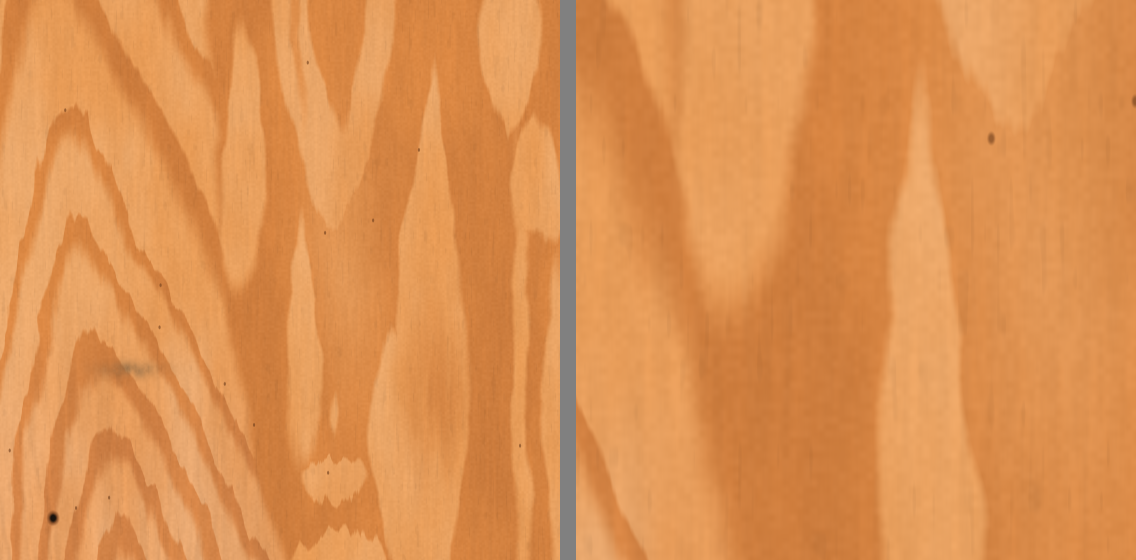
Left: the whole. Right: its middle third, enlarged.
Write a Shadertoy shader that draws this texture.

```glsl
// Rotary-cut softwood plywood: nested leaning arches on the left, and pale
// flame-shaped tongues in darker grain on the right. Both are warped by
// stretched noise, then covered with fine vertical fibres, stains and specks.

float hash(vec2 p) {
    vec3 q = fract(vec3(p.xyx) * 0.1031);
    q += dot(q, q.yzx + 33.33);
    return fract((q.x + q.y) * q.z);
}

float noise(vec2 p) {
    vec2 i = floor(p), f = fract(p);
    f = f * f * (3.0 - 2.0 * f);
    return mix(mix(hash(i), hash(i + vec2(1, 0)), f.x),
               mix(hash(i + vec2(0, 1)), hash(i + vec2(1, 1)), f.x), f.y);
}

float fbm(vec2 p) {
    float sum = 0.0, amp = 0.5;
    for (int i = 0; i < 4; i++) {
        sum += amp * noise(p);
        p = p * 2.03 + 17.3;
        amp *= 0.5;
    }
    return sum / 0.9375;
}

// Soft-edged ellipse; positive taper narrows its top, negative its foot.
float tongue(vec2 p, vec2 centre, vec2 radius, float taper) {
    vec2 q = (p - centre) / radius;
    q.x /= max(1.0 - taper * q.y, 0.15);
    return smoothstep(-0.004, 0.005, (1.0 - length(q)) * min(radius.x, radius.y));
}

// Darkness of the arches: soft inner side, crisp outer side.
float archGrain(vec2 p, float fray) {
    float dx = p.x - 0.22 + 0.13 * p.y;
    float slope = mix(3.3, 2.6, smoothstep(-0.04, 0.04, dx));
    float level = p.y + slope * (sqrt(dx * dx + 0.0012) - 0.035) + fray;
    level = min(level, 0.8) + 0.5 * max(level - 0.8, 0.0);
    float ring = (level - 0.08) / 0.18;
    float phase = fract(ring);
    float start = 0.36 + 0.22 * hash(vec2(floor(ring), 4.0));
    return smoothstep(start, start + 0.27, phase) * (1.0 - smoothstep(0.93, 1.0, phase));
}

// Darkness of the broad grain: pale tongues cut out of dark wood.
float flameGrain(vec2 p, float fray) {
    float pale = tongue(p, vec2(0.435, 0.72), vec2(0.038, 0.24), 0.3);
    pale = max(pale, tongue(p, vec2(0.545, 0.41), vec2(0.027, 0.22), 0.6));
    pale = max(pale, tongue(p, vec2(0.602, 0.30), vec2(0.009, 0.035), 0.2));
    pale = max(pale, tongue(p, vec2(0.775, 0.50), vec2(0.056, 0.36), 0.65));
    pale = max(pale, tongue(p, vec2(0.750, 0.18), vec2(0.085, 0.27), -0.2));
    pale = max(pale, tongue(p, vec2(0.915, 0.90), vec2(0.058, 0.14), -0.3));
    pale = max(pale, tongue(p, vec2(0.965, 0.67), vec2(0.044, 0.11), 0.1));
    pale = max(pale, tongue(p, vec2(0.930, 0.30), vec2(0.014, 0.42), 0.0));
    pale = max(pale, tongue(p, vec2(0.995, 0.22), vec2(0.024, 0.32), 0.2));

    // Pale V with a dark heart, fading downwards into orange.
    float vee = tongue(p, vec2(0.60, 0.93), vec2(0.105, 0.32), -0.35);
    vee *= 1.0 - tongue(p, vec2(0.61, 0.99), vec2(0.048, 0.22), -0.3);
    vee *= 1.0 - 0.7 * tongue(p, vec2(0.538, 0.98), vec2(0.009, 0.17), 0.0);
    pale = max(pale, vee * 0.9);
    vec2 glow = (p - vec2(0.625, 0.56)) / vec2(0.075, 0.24);
    pale = max(pale, 0.62 * exp(-dot(glow, glow) * 1.5));

    // Buried knot near the foot, and a brown stain in the large tongue.
    pale = max(pale, 0.9 * tongue(p, vec2(0.60, 0.145), vec2(0.055, 0.045), -0.2));
    pale = max(pale, tongue(p, vec2(0.60, 0.0), vec2(0.085, 0.055), 0.3));
    vec2 stain = (p - vec2(0.785, 0.31)) / vec2(0.055, 0.14);
    pale *= 1.0 - 0.75 * exp(-dot(stain, stain)) * smoothstep(-0.02, 0.02, fray + 0.008);
    return 1.0 - pale;
}

void mainImage(out vec4 fragColor, in vec2 fragCoord) {
    vec2 uv = fragCoord / iResolution.y;

    // Slow bends and small ragged edges.
    vec2 p = uv;
    p.x += 0.045 * (fbm(uv * vec2(5.0, 4.0)) - 0.5);
    p.x += 0.012 * (fbm(uv * vec2(24.0, 14.0) + 9.0) - 0.5);
    p.y += 0.08 * (fbm(uv * vec2(9.0, 3.0) + 31.0) - 0.5);
    float fray = 0.06 * (fbm(uv * vec2(65.0, 7.0) + 3.0) - 0.5);

    // Join the two grain fields along a leaning seam.
    float seam = 0.375 + 0.13 * pow(1.0 - clamp(uv.y, 0.0, 1.0), 2.0);
    float side = smoothstep(seam - 0.012, seam + 0.012, p.x);
    float dark = mix(archGrain(p, fray), flameGrain(p + vec2(0.0, fray), fray), side);

    // Wood tones drift slowly within light and dark grain.
    float drift = smoothstep(0.25, 0.75, fbm(uv * vec2(9.0, 3.5) + 50.0));
    vec3 paleWood = mix(vec3(0.905, 0.605, 0.335), vec3(0.925, 0.665, 0.425), drift);
    vec3 darkWood = mix(vec3(0.795, 0.48, 0.235), vec3(0.86, 0.53, 0.26), drift);
    vec3 col = mix(paleWood, darkWood, dark * 0.96);
    float bleached = (1.0 - smoothstep(0.1, 0.55, uv.y)) * (1.0 - side);
    col += vec3(-0.01, 0.0, 0.025) * bleached;

    // Fibres, short pores and weathered grooves.
    float fibre = fbm(uv * vec2(170.0, 14.0)) - 0.5;
    float pore = smoothstep(0.78, 0.95, noise(uv * vec2(260.0, 38.0) + 7.0));
    float groove = noise(vec2(p.x * 130.0, uv.y * 3.0)) - 0.5;
    col *= 1.0 + 0.065 * fibre - 0.035 * pore + 0.07 * groove * bleached;
    col += 0.025 * (noise(uv * 240.0) - 0.5);

    // Grey smudge, then scattered dark specks.
    vec2 smudge = (uv - vec2(0.235, 0.34 + 0.02 * fray)) / vec2(0.05, 0.014);
    float grime = exp(-dot(smudge, smudge)) * fbm(uv * vec2(60.0, 40.0));
    col = mix(col, vec3(0.48, 0.37, 0.25), grime);
    for (int i = 0; i < 14; i++) {
        float id = float(i);
        vec2 spot = vec2(hash(vec2(id, 2.7)), hash(vec2(id, 8.1)));
        float d = length((uv - spot) * vec2(1.0, 0.6));
        col = mix(col, vec3(0.42, 0.23, 0.1), 0.6 * (1.0 - smoothstep(0.0008, 0.003, d)));
    }

    // Small open knot hole with a brown rim.
    float hole = length((uv - vec2(0.095, 0.075)) * vec2(1.0, 0.85)) + 0.05 * fray;
    col = mix(col, vec3(0.45, 0.25, 0.12), 0.8 * (1.0 - smoothstep(0.006, 0.013, hole)));
    col = mix(col, vec3(0.1, 0.07, 0.05), 1.0 - smoothstep(0.003, 0.008, hole));
    fragColor = vec4(clamp(col, 0.0, 1.0), 1.0);
}
```
